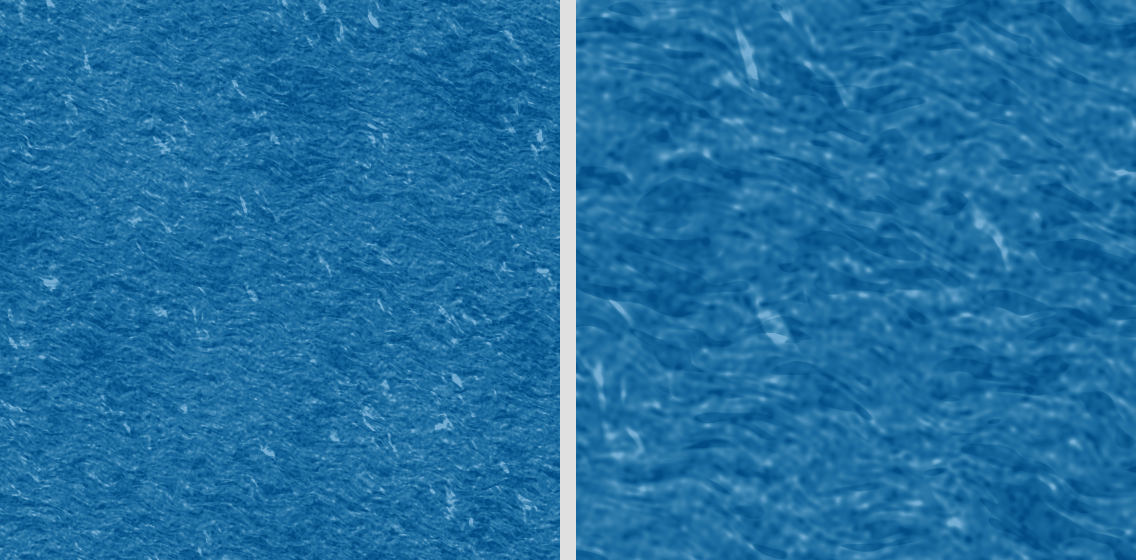
Left: the whole. Right: its middle third, enlarged.
This texture is drawn by a WebGL 2 fragment shader. Its source:

```glsl
#version 300 es
precision highp float;

#define SWELL_SCALE 5.0
#define STREAK_SCALE vec2(29.0, 88.0)
#define STREAK_ANGLE -0.2
#define RELIEF_SCALE vec2(34.0, 58.0)
#define RELIEF_ANGLE -0.45
#define GLINT_SCALE vec2(30.0, 92.0)
#define GLINT_ANGLE -1.0
#define GRAIN_SCALE 230.0
#define STREAK_DEPTH 1.15
#define RELIEF_DEPTH 0.85
#define GLINT_GAIN 2.2
#define GRAIN_GAIN 0.36

uniform vec2 u_resolution;
out vec4 outColor;

vec3 hash3(vec2 cell) {
    vec3 h = fract(cell.xyx * vec3(0.1031, 0.1030, 0.0973));
    h += dot(h, h.yxz + 33.33);
    return fract((h.xxy + h.yzz) * h.zyx);
}

// Cellular noise: signed soft bumps at jittered cell points, about unit deviation
float bumps(vec2 p) {
    vec2 cell = floor(p);
    float sum = 0.0;
    for (int y = -1; y <= 1; y++) {
        for (int x = -1; x <= 1; x++) {
            vec2 neighbour = cell + vec2(x, y);
            vec3 h = hash3(neighbour);
            vec2 d = neighbour + h.xy - p;
            float falloff = max(1.0 - dot(d, d), 0.0);
            sum += (h.z * 2.0 - 1.0) * falloff * falloff * falloff;
        }
    }
    return sum * 2.5;
}

// Coordinates along and across a direction
vec2 alongAxis(vec2 p, float angle) {
    vec2 axis = vec2(cos(angle), sin(angle));
    return vec2(dot(p, axis), dot(p, vec2(-axis.y, axis.x)));
}

// Layered wavelet height of the water surface
float surfaceHeight(vec2 p) {
    vec2 q = alongAxis(p, RELIEF_ANGLE) * RELIEF_SCALE;
    float height = 0.0;
    float amplitude = 1.0;
    for (int i = 0; i < 3; i++) {
        height += amplitude * bumps(q);
        q = alongAxis(q, 0.3) * 2.0 + 17.3;
        amplitude *= 0.66;
    }
    return height;
}

// Dark troughs with ragged edges, loosely gathered into clumps
float darkStreaks(vec2 p, float swell) {
    vec2 q = alongAxis(p, STREAK_ANGLE) * STREAK_SCALE + 41.0;
    float n = 0.8 * bumps(q) + 0.55 * bumps(q * 2.2 + 9.0) - 0.25 * swell;
    return smoothstep(0.5, 1.0, n);
}

// Thin pale wisps, kept only in scattered patches
float paleGlints(vec2 p) {
    vec2 q = alongAxis(p, GLINT_ANGLE) * GLINT_SCALE + 83.0;
    float ridge = 0.9 * bumps(q) + 0.5 * bumps(q * 2.2 + 5.0);
    float wisp = smoothstep(0.6, 2.1, ridge);
    float patches = smoothstep(-0.2, 1.2, bumps(p * 17.0 + 61.0));
    return wisp * patches;
}

// Deep blue to pale foam, evenly spaced over the tone range
vec3 waterColor(float tone) {
    vec3 ramp[6] = vec3[6](
        vec3(0.02, 0.32, 0.54), vec3(0.06, 0.38, 0.59),
        vec3(0.10, 0.42, 0.63), vec3(0.16, 0.47, 0.66),
        vec3(0.24, 0.53, 0.71), vec3(0.38, 0.63, 0.79));
    float position = clamp((tone + 1.7) / 0.77, -0.3, 5.5);
    int index = clamp(int(position), 0, 4);
    return mix(ramp[index], ramp[index + 1], position - float(index));
}

void main() {
    vec2 uv = gl_FragCoord.xy / min(u_resolution.x, u_resolution.y);

    // Layered sines bend the surface so no feature runs straight
    vec2 warped = uv + 0.005 * sin(uv.yx * vec2(47.0, 39.0) + 2.0 * sin(uv * 23.0));
    warped += 0.002 * sin(warped.yx * vec2(131.0, 117.0) + 2.0 * sin(warped * 71.0));

    // Slopes facing the light brighten, slopes behind them darken
    float swell = bumps(uv * SWELL_SCALE + 7.0);
    vec2 lightStep = vec2(-0.0016, 0.0034);
    float relief = surfaceHeight(warped) - surfaceHeight(warped + lightStep);
    float grain = bumps(alongAxis(uv, 0.6) * GRAIN_SCALE);

    float streak = darkStreaks(warped, swell);
    float tone = 0.1 + 0.14 * swell;
    tone += RELIEF_DEPTH * relief * (1.0 - 0.4 * streak);
    tone -= STREAK_DEPTH * streak;
    tone += GLINT_GAIN * paleGlints(warped);
    tone += GRAIN_GAIN * grain;

    outColor = vec4(waterColor(tone), 1.0);
}
```
